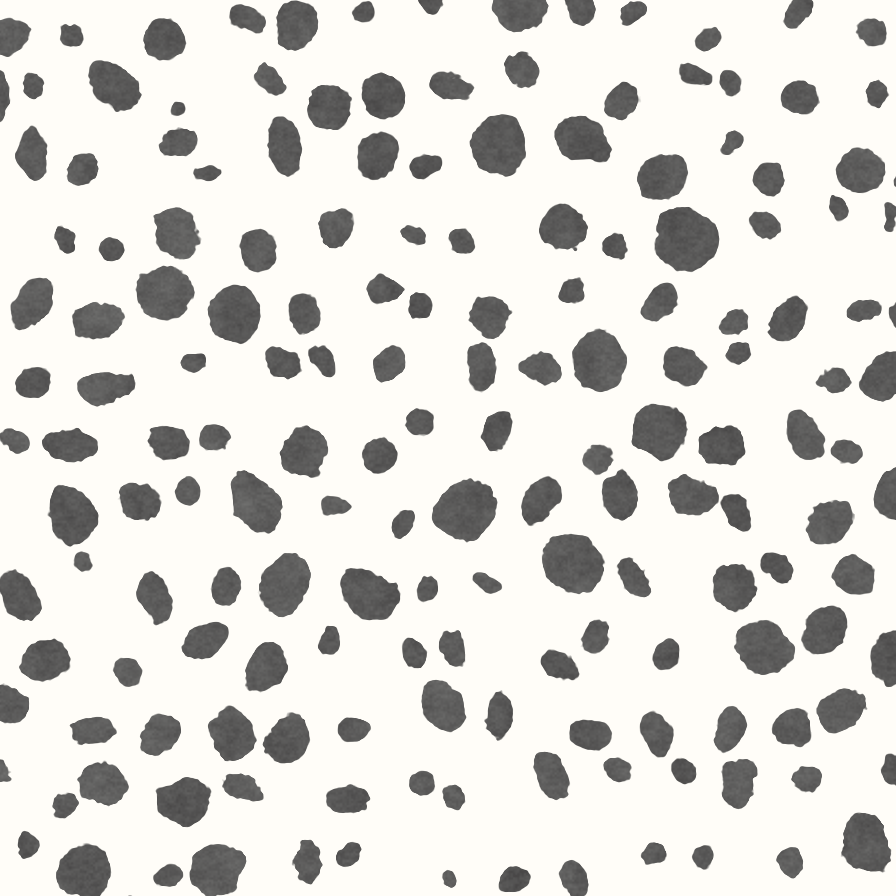
Reproduce this pattern procedurally as a WebGL 1 fragment shader.

```glsl
precision highp float;
// Scattered charcoal ink spots on warm white paper.
// Each cell of a staggered, jittered grid holds one rotated ellipse, shrunk to clear
// its neighbours; noise roughens the outlines and mottles the ink like a dry wash.
uniform vec2 u_resolution;

const float CELLS = 12.8;      // grid cells across the canvas
const float JITTER = 0.6;      // spread of a spot centre, in cells
const float GAP = 0.1;         // least paper left between two spots
const float REACH = 0.12;      // how far noise may push an outline outward
const vec3 PAPER = vec3(1.0, 0.993, 0.972);
const vec3 INK_DARK = vec3(0.285, 0.28, 0.28);
const vec3 INK_LIGHT = vec3(0.435, 0.435, 0.43);

float hash(vec2 p, float seed) {
  vec3 q = fract(vec3(p.xyx + seed * 7.31) * vec3(0.1031, 0.1030, 0.0973));
  q += dot(q, q.yzx + 33.33);
  return fract((q.x + q.y) * q.z);
}

float noise(vec2 p, float seed) {
  vec2 i = floor(p);
  vec2 f = fract(p);
  f = f * f * (3.0 - 2.0 * f);
  float low = mix(hash(i, seed), hash(i + vec2(1.0, 0.0), seed), f.x);
  float high = mix(hash(i + vec2(0.0, 1.0), seed), hash(i + 1.0, seed), f.x);
  return mix(low, high, f.y);
}

vec2 spotCenter(vec2 cell) {
  float stagger = 0.5 * mod(cell.y, 2.0) - 0.25;
  vec2 jitter = vec2(hash(cell, 1.0), hash(cell, 2.0)) - 0.5;
  return cell + 0.5 + vec2(stagger, 0.0) + JITTER * jitter;
}

// Wanted long half axis of a spot, before fitting
float spotRadius(vec2 cell) {
  return mix(0.17, 0.48, pow(hash(cell, 3.0), 1.2));
}

// Long half axis after making room for the eight neighbours
float fittedRadius(vec2 cell, vec2 center, float radius) {
  float scale = 1.0;
  for (int j = -1; j <= 1; j++) {
    for (int i = -1; i <= 1; i++) {
      if (i == 0 && j == 0) continue;
      vec2 other = cell + vec2(float(i), float(j));
      float space = distance(center, spotCenter(other)) - GAP;
      scale = min(scale, space / (radius + spotRadius(other)));
    }
  }
  return radius * scale;
}

// Approximate signed distance to an ellipse with the given half axes
float ellipseDistance(vec2 p, vec2 axes) {
  float k0 = length(p / axes);
  float k1 = length(p / (axes * axes));
  return k0 * (k0 - 1.0) / max(k1, 0.001);
}

float spotDistance(vec2 p, vec2 cell) {
  vec2 center = spotCenter(cell);
  vec2 offset = p - center;
  float radius = spotRadius(cell);
  if (length(offset) > radius + REACH) return 1.0;
  radius = fittedRadius(cell, center, radius);
  float angle = 3.14159 * hash(cell, 4.0);
  float c = cos(angle);
  float s = sin(angle);
  vec2 local = vec2(c * offset.x + s * offset.y, c * offset.y - s * offset.x);
  return ellipseDistance(local, radius * vec2(1.0, mix(0.58, 1.0, hash(cell, 5.0))));
}

// Broad bulges plus ragged nicks that come and go along the outline
float outlineNoise(vec2 p) {
  float bulge = noise(p * 3.7, 6.0) - 0.5;
  float ragged = noise(p * 9.0, 7.0) + 0.7 * noise(p * 18.0, 8.0) - 0.85;
  return 0.11 * bulge + mix(0.02, 0.065, noise(p * 2.3, 9.0)) * ragged;
}

// Ink lightness from 0 to 1: cloudy wash and fine, slightly horizontal grain
float inkTone(vec2 p, float spotTone) {
  float wash = noise(p * 3.0, 10.0) + 0.6 * noise(p * 7.0, 11.0) - 0.8;
  float grain = noise(p * vec2(13.0, 20.0), 12.0) + noise(p * 32.0, 13.0) - 1.0;
  return clamp(0.49 + 0.25 * (spotTone - 0.5) + 0.32 * wash + 0.28 * grain, 0.0, 1.0);
}

void main() {
  float unit = min(u_resolution.x, u_resolution.y);
  vec2 p = gl_FragCoord.xy / unit * CELLS + 20.0;
  float pixel = CELLS / unit;

  // Nearest spot and its own tone
  float nearest = 1.0;
  float spotTone = 0.5;
  for (int j = -1; j <= 1; j++) {
    for (int i = -1; i <= 1; i++) {
      vec2 cell = floor(p) + vec2(float(i), float(j));
      float d = spotDistance(p, cell);
      if (d < nearest) {
        nearest = d;
        spotTone = hash(cell, 14.0);
      }
    }
  }

  float edge = nearest + outlineNoise(p);
  float coverage = 1.0 - smoothstep(-0.75 * pixel, 0.75 * pixel, edge);
  vec3 ink = mix(INK_DARK, INK_LIGHT, inkTone(p, spotTone));
  gl_FragColor = vec4(mix(PAPER, ink, coverage), 1.0);
}
```
